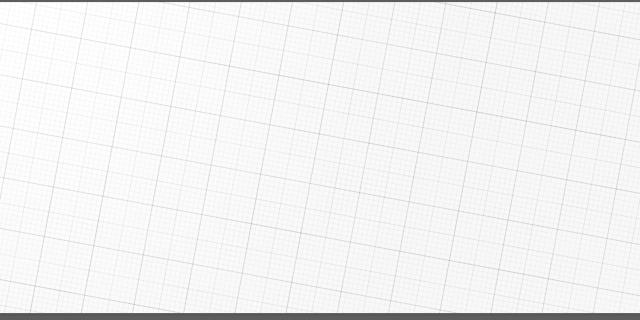
Give the GLSL for this pattern, as a Shadertoy shader.

```glsl
// Lengths are fractions of the canvas height
const float TILT = 0.1833;
const float MAJOR_STEP = 0.1573;
const vec2 GRID_ORIGIN = vec2(1.181, 0.7075);

// Line widths and darkness: major, half step, tenth step
const vec3 LINE_WIDTH = vec3(0.0030, 0.0027, 0.0023);
const vec3 LINE_DARKNESS = vec3(0.145, 0.075, 0.036);
const float LINE_VARIATION = 0.35;
const float INK_WEAR = 0.3;

const vec3 PAPER_LIGHT = vec3(1.0);
const vec3 PAPER_SHADE = vec3(0.974);
const vec3 BAR_EDGE = vec3(0.32);
const vec3 BAR_COLOR = vec3(0.365);
const float TOP_BAR = 0.0065;
const float BOTTOM_BAR = 0.0215;

float hash(vec2 p) {
    vec3 q = fract(vec3(p.xyx) * 0.1031);
    q += dot(q, q.yzx + 33.33);
    return fract((q.x + q.y) * q.z);
}

float valueNoise(vec2 p) {
    vec2 cell = floor(p);
    vec2 f = fract(p);
    f = f * f * (3.0 - 2.0 * f);
    float low = mix(hash(cell), hash(cell + vec2(1, 0)), f.x);
    float high = mix(hash(cell + vec2(0, 1)), hash(cell + vec2(1, 1)), f.x);
    return mix(low, high, f.y);
}

// Box-filtered coverage, also correct for lines thinner than a pixel
float lineCoverage(float dist, float width, float pixel) {
    return clamp((0.5 * (width + pixel) - dist) / pixel, 0.0, min(1.0, width / pixel));
}

// Darkness of one family of parallel lines at three spacings
float ruledLines(float x, float seed, float pixel) {
    vec3 spacing = MAJOR_STEP * vec3(1.0, 0.5, 0.1);
    float ink = 0.0;
    for (int i = 0; i < 3; i++) {
        float index = floor(x / spacing[i] + 0.5);
        float dist = abs(x - index * spacing[i]);
        float weight = 1.0 + LINE_VARIATION * (hash(vec2(index + 200.0, seed + float(i))) - 0.5);
        ink = max(ink, LINE_DARKNESS[i] * weight * lineCoverage(dist, LINE_WIDTH[i], pixel));
    }
    return ink;
}

void mainImage(out vec4 fragColor, in vec2 fragCoord) {
    float pixel = 1.0 / iResolution.y;
    vec2 uv = fragCoord * pixel;

    // Paper, brightest at the upper left
    float shade = smoothstep(0.0, 1.5, length(uv - vec2(0.0, 1.0)));
    vec3 color = mix(PAPER_LIGHT, PAPER_SHADE, shade);

    // Tilted grid
    vec2 d = uv - GRID_ORIGIN;
    float c = cos(TILT);
    float s = sin(TILT);
    vec2 grid = vec2(c * d.x - s * d.y, s * d.x + c * d.y);
    float ink = ruledLines(grid.x, 3.0, pixel) + ruledLines(grid.y, 17.0, pixel);
    float wear = 1.0 - INK_WEAR * valueNoise(grid * 14.0 + 50.0);
    color *= 1.0 - ink * wear * mix(0.8, 1.1, shade);

    // Dark bars along the top and bottom
    float bottom = clamp((BOTTOM_BAR - uv.y) / pixel + 0.5, 0.0, 1.0);
    float top = clamp((uv.y - 1.0 + TOP_BAR) / pixel + 0.5, 0.0, 1.0);
    vec3 bottomColor = mix(BAR_COLOR, BAR_EDGE, smoothstep(0.4, 1.0, uv.y / BOTTOM_BAR));
    color = mix(color, bottomColor, bottom);
    color = mix(color, BAR_COLOR, top);

    fragColor = vec4(color, 1.0);
}
```
